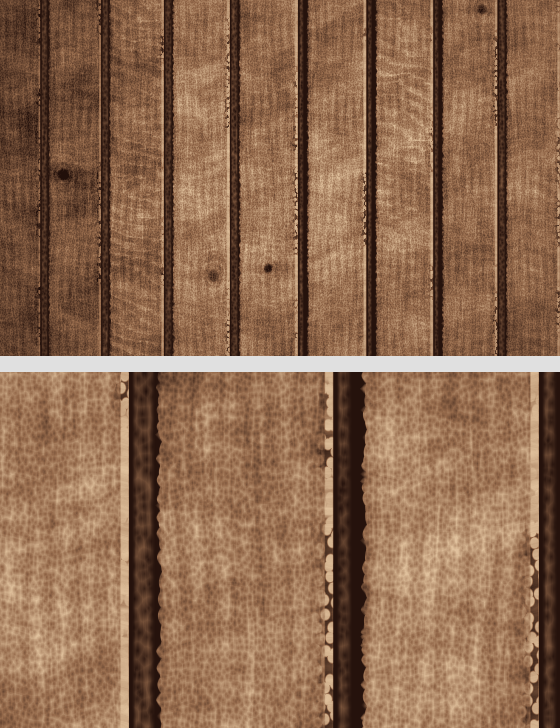
Top, the full canvas; bottom, a detail of the centre.
A Shadertoy shader for this texture:

```glsl
// Weathered brown wooden planks standing upright, with dark grooves and pale worn edges.

vec2 hash2(vec2 p) {
    return fract(sin(vec2(dot(p, vec2(127.1, 311.7)), dot(p, vec2(269.5, 183.3)))) * 4375.85);
}

// Cellular noise: distance to the nearest scattered point
float cells(vec2 p) {
    vec2 cell = floor(p), f = fract(p);
    float nearest = 2.0;
    for (int y = -1; y <= 1; y++)
        for (int x = -1; x <= 1; x++) {
            vec2 o = vec2(x, y);
            nearest = min(nearest, length(o + hash2(cell + o) - f));
        }
    return nearest;
}

// Layered sines, each octave bent by the one before
float waves(vec2 p) {
    float sum = 0.0, amp = 0.5;
    for (int i = 0; i < 5; i++) {
        p += 0.8 * sin(p.yx * 1.3 + float(i) * 1.7);
        sum += amp * sin(p.x) * cos(p.y);
        p = mat2(1.6, 1.2, -1.2, 1.6) * p + 3.1;
        amp *= 0.58;
    }
    return sum;
}

// Whole numbers fall on plank edges; the spacing drifts slightly
float plankCoord(float u) {
    float k = (u - 0.0716) / 0.116;
    for (int i = 0; i < 3; i++)
        k = (u - 0.0716 + 0.0085 * sin(0.785 * k) + 0.004 * sin(0.393 * k)) / 0.116;
    return k;
}

// Tone from 0 to 1 becomes dark, middle, then pale wood
vec3 woodColor(float tone) {
    vec3 dark = vec3(0.13, 0.06, 0.04), mid = vec3(0.58, 0.41, 0.29), pale = vec3(0.83, 0.70, 0.56);
    vec3 c = mix(dark, mid, clamp(tone / 0.6, 0.0, 1.0));
    return mix(c, pale, clamp((tone - 0.6) / 0.4, 0.0, 1.2));
}

void mainImage(out vec4 fragColor, in vec2 fragCoord) {
    vec2 uv = fragCoord / iResolution.xy;
    vec2 q = fragCoord / iResolution.y;
    float k = plankCoord(uv.x);
    float n = floor(k) + 1.0, t = fract(k);
    float aa = 1.0 / (0.116 * iResolution.x);
    float pores = cells(q * vec2(230.0, 170.0));
    float rough = cells(q * vec2(110.0, 90.0) + 9.0);

    // Stains and smudges, different on each plank
    float cloud = waves(q * vec2(5.0, 3.5) + n * 5.3);
    float smudge = waves(q * vec2(13.0, 23.0) + n * 7.7);

    // Knots on some planks
    float hasKnot = (mod(n, 3.0) == 1.0 || n == 3.0) ? 1.0 : 0.0;
    vec2 d = vec2((t - 0.57 + 0.19 * sin(1.571 * n)) * 0.182,
                  uv.y - 0.22 - 0.055 * (n - 3.3) * (n - 3.3));
    float r = length(d * vec2(1.0, 0.8)) + 0.003 * smudge;
    float knot = 0.12 * sin(r * 450.0 + 2.0 * cloud) * exp(-r * 30.0)
               - 0.55 * exp(-r * r / 0.00012)
               - 0.20 * exp(-dot(d, d * vec2(280.0, 3000.0)));

    // Grain bends around the knots
    vec2 g = q;
    g.x -= hasKnot * 0.6 * d.x * exp(-r * 40.0);
    float fiber = waves(g * vec2(260.0, 14.0) + n * 3.1);
    float weave = waves(g * vec2(45.0, 170.0));
    float contour = sin(30.0 * waves(g * vec2(4.0, 0.7) + n * 2.3) + 60.0 * g.x);

    float tone = 0.35 + 0.35 * smoothstep(-0.3, 3.0, n) + 0.04 * cos(2.1 * n);
    tone += 0.14 * cloud + 0.17 * smudge + 0.15 * fiber + 0.10 * weave + 0.035 * contour;
    tone += 0.32 * (pores - 0.45) + hasKnot * knot;

    // Curly figure on every fourth plank
    float curl = pow(0.5 + 0.5 * sin(q.y * 170.0 + q.x * 50.0 + 5.0 * smudge), 5.0);
    tone += (mod(n, 4.0) == 2.0 ? 0.17 : 0.0) * (curl - 0.25) * smoothstep(-0.3, 0.4, cloud + 0.3);

    // Shade beside the groove, then the groove with its rough inner strip
    tone -= 0.14 * exp(-max(t - 0.15, 0.0) * 28.0);
    float lip = 0.15 + 0.035 * (rough - 0.45);
    float groove = 1.0 - smoothstep(lip - aa, lip + aa, t);
    float stripEnd = n > 4.5 && n < 7.5 ? 0.075 : 0.115;
    float strip = smoothstep(0.015, 0.04, t) * (1.0 - smoothstep(stripEnd - 0.02, stripEnd + 0.02, t));
    float grooveTone = 0.02 + strip * (0.20 + 0.35 * (rough - 0.4) + 0.12 * fiber);
    tone = mix(tone, grooveTone, groove);

    // Pale worn edge, chipped in places
    float halfWidth = 0.012 + 0.008 * smoothstep(0.0, 3.0, k);
    float s = k - round(k) + halfWidth;
    float edge = 1.0 - smoothstep(halfWidth - aa, halfWidth + aa, abs(s));
    float wear = smoothstep(0.35, 0.75, waves(vec2(round(k) * 4.7, q.y * 9.0)) + 0.45);
    float chip = wear * smoothstep(0.4, 0.6, rough);
    float edgeTone = 0.72 + 0.28 * smoothstep(0.0, 3.0, k) + 0.12 * weave;
    tone = mix(tone, edgeTone - 0.7 * chip, edge);
    tone -= 0.3 * chip * exp(-abs(s + 0.04) * 50.0) * (1.0 - groove);

    // Darker toward the corners
    vec2 c = uv - 0.5;
    tone *= 1.0 - 0.5 * dot(c, c);
    fragColor = vec4(woodColor(tone), 1.0);
}
```
